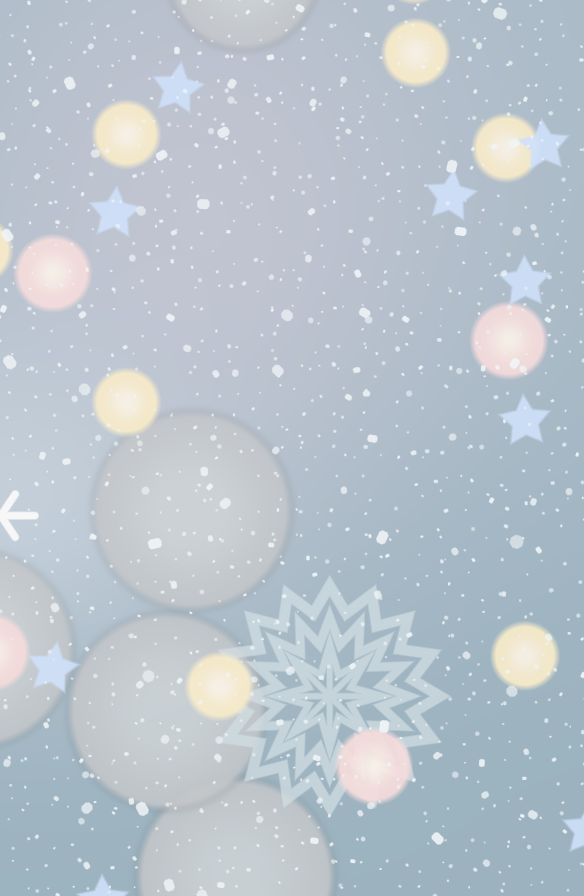
This background is drawn by a WebGL 2 fragment shader. Its source:

```glsl
#version 300 es
precision highp float;
// Winter backdrop: misty blue gradient with soft discs, glowing lights, stars, a paper snowflake and falling snow.
uniform vec2 u_resolution;
out vec4 fragColor;

const float PI = 3.14159;

vec3 hash3(vec2 p) {
  vec3 q = fract(p.xyx * vec3(0.1031, 0.1030, 0.0973));
  q += dot(q, q.yxz + 33.33);
  return fract((q.xxy + q.yzz) * q.zyx);
}

// Coverage of a shape from its signed distance, with edge softness
float fill(float d, float soft) {
  return clamp(0.5 - d / max(soft, 1.0 / u_resolution.y), 0.0, 1.0);
}

float segment(vec2 p, vec2 a, vec2 b) {
  vec2 ab = b - a;
  return length(p - a - ab * clamp(dot(p - a, ab) / dot(ab, ab), 0.0, 1.0));
}

// Fold the plane into half of one of n sectors, with the first pointing up
vec2 foldSector(vec2 p, float n) {
  float h = PI / n;
  float a = abs(mod(atan(p.x, p.y + 1e-6) + h, 2.0 * h) - h);
  return length(p) * vec2(sin(a), cos(a));
}

float star(vec2 p, float n, float outer, float inner) {
  vec2 tip = vec2(0.0, outer);
  vec2 edge = inner * vec2(sin(PI / n), cos(PI / n)) - tip;
  return dot(foldSector(p, n) - tip, normalize(vec2(-edge.y, edge.x)));
}

// Two zigzag bands around a rosette with spokes
float snowflake(vec2 p) {
  float d = abs(star(p, 16.0, 0.135, 0.103) + 0.006) - 0.006;
  d = min(d, abs(star(p, 16.0, 0.102, 0.068) + 0.005) - 0.005);
  d = min(d, abs(star(p, 8.0, 0.073, 0.032) + 0.004) - 0.004);
  vec2 q = foldSector(p, 8.0);
  return min(d, segment(q, vec2(0.0), vec2(0.0, 0.055)) - 0.0035);
}

vec3 background(vec2 p) {
  vec3 c = mix(vec3(0.61, 0.70, 0.75), vec3(0.66, 0.73, 0.78), smoothstep(0.1, 0.9, p.y));
  vec2 q = (p - vec2(0.23, 0.76)) / vec2(0.36, 0.42);
  c = mix(c, vec3(0.76, 0.77, 0.82), 0.95 * exp(-1.3 * dot(q, q)));
  q = (p - vec2(0.0, 0.44)) / vec2(0.24, 0.2);
  return mix(c, vec3(0.79, 0.83, 0.87), 0.8 * exp(-dot(q, q)));
}

vec3 addDisc(vec3 c, vec2 p, float r) {
  float d = length(p) - r;
  c *= 1.0 - 0.07 * exp(-pow(d / 0.006, 2.0));
  vec3 tint = mix(vec3(0.81, 0.83, 0.84), vec3(0.77, 0.78, 0.79), smoothstep(0.2, 1.0, length(p) / r));
  return mix(c, tint, 0.85 * fill(d, 0.009));
}

vec3 addLight(vec3 c, vec2 p, float r, vec3 tint) {
  float d = length(p) - r;
  vec3 glow = mix(vec3(0.98, 0.95, 0.91), tint, smoothstep(0.0, 0.8, length(p) / r));
  return mix(c, glow, 0.93 * fill(d, 0.007));
}

// One jittered, angular flake per grid cell; some cells stay empty
float snow(vec2 p, float cell, float size, float amount, float seed) {
  vec2 id = floor(p / cell);
  vec3 h = hash3(id + seed);
  vec3 k = hash3(id + seed + 57.0);
  vec2 q = p - (id + 0.2 + 0.6 * h.xy) * cell;
  float a = k.x * PI;
  q = abs(mat2(cos(a), sin(a), -sin(a), cos(a)) * q);
  float r = size * mix(0.5, 1.0, k.y);
  float d = max(max(q.x, q.y * mix(1.0, 1.4, k.z)), (q.x + q.y) * 0.72) - r;
  return step(h.z, amount) * fill(d, 0.0015) * mix(0.6, 0.95, k.z);
}

void main() {
  vec2 p = gl_FragCoord.xy / u_resolution.y;
  vec3 c = background(p);

  // Large grey discs: centre and radius
  vec3 discs[5] = vec3[](vec3(0.271, 1.028, 0.082), vec3(-0.028, 0.276, 0.108),
    vec3(0.263, 0.022, 0.108), vec3(0.186, 0.206, 0.108), vec3(0.214, 0.430, 0.109));
  for (int i = 0; i < 5; i++) c = addDisc(c, p - discs[i].xy, discs[i].z);

  // Paper snowflake, and the branch of a white one at the left edge
  c = mix(c, vec3(0.82, 0.87, 0.89), 0.75 * fill(snowflake(p - vec2(0.368, 0.223)), 0.002));
  vec2 b = vec2(p.x, abs(p.y - 0.4245));
  float branch = min(segment(b, vec2(-0.1, 0.0), vec2(0.039, 0.0)), segment(b, vec2(0.001, 0.0), vec2(0.017, 0.024)));
  c = mix(c, vec3(0.97), fill(branch - 0.0042, 0.002));

  // Cream and pink lights
  vec2 cream[8] = vec2[](vec2(0.141, 0.850), vec2(0.464, 0.941), vec2(0.565, 0.835), vec2(0.141, 0.551),
    vec2(0.245, 0.234), vec2(0.586, 0.268), vec2(-0.024, 0.721), vec2(0.462, 1.034));
  for (int i = 0; i < 8; i++) c = addLight(c, p - cream[i], 0.036, vec3(0.97, 0.92, 0.79));
  vec2 pink[4] = vec2[](vec2(0.059, 0.695), vec2(0.568, 0.620), vec2(0.417, 0.145), vec2(-0.010, 0.272));
  for (int i = 0; i < 4; i++) c = addLight(c, p - pink[i], 0.041, vec3(0.96, 0.86, 0.86));

  // Pale blue stars, each tilted a little
  vec2 stars[9] = vec2[](vec2(0.198, 0.901), vec2(0.128, 0.762), vec2(0.607, 0.837), vec2(0.503, 0.781),
    vec2(0.586, 0.685), vec2(0.586, 0.530), vec2(0.059, 0.254), vec2(0.115, -0.006), vec2(0.656, 0.073));
  for (int i = 0; i < 9; i++) {
    float a = 0.3 * (hash3(vec2(i, 4.0)).x - 0.3);
    vec2 q = mat2(cos(a), sin(a), -sin(a), cos(a)) * (p - stars[i]);
    c = mix(c, vec3(0.81, 0.88, 0.98), 0.9 * fill(star(q, 5.0, 0.030, 0.0155), 0.003));
  }

  // Snow, from fine dust to large flakes
  float flakes = snow(p, 0.023, 0.0018, 0.65, 3.0);
  flakes = max(flakes, snow(p + 0.013, 0.031, 0.0026, 0.6, 19.0));
  flakes = max(flakes, snow(p + 0.027, 0.050, 0.0044, 0.5, 41.0));
  flakes = max(flakes, snow(p + 0.041, 0.083, 0.0078, 0.42, 73.0));
  fragColor = vec4(mix(c, vec3(0.94, 0.96, 0.97), flakes), 1.0);
}
```
